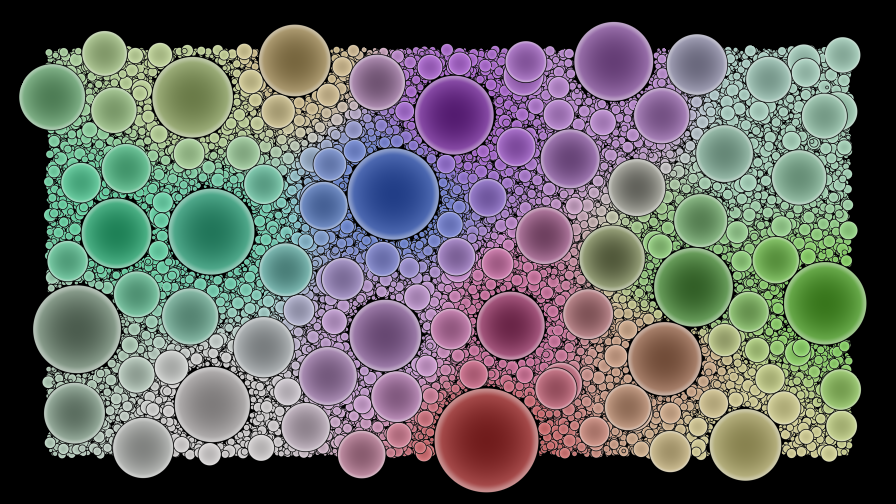
Write a Shadertoy shader that draws this pattern.

```glsl
// Packed glassy discs of many sizes, tinted by a drifting rainbow, on black.

// Largest discs: centre and radius, in hundredths of the canvas width.
const vec3 LARGE[16] = vec3[16](
    vec3(54.3, 7.1, 5.8), vec3(43.9, 34.6, 5.1), vec3(8.6, 19.5, 4.9), vec3(23.6, 30.4, 4.8),
    vec3(92.1, 22.4, 4.6), vec3(21.5, 45.4, 4.5), vec3(50.7, 43.4, 4.4), vec3(68.5, 49.4, 4.4),
    vec3(77.4, 24.2, 4.4), vec3(23.7, 11.1, 4.2), vec3(74.2, 16.2, 4.1), vec3(32.9, 49.5, 4.0),
    vec3(43.0, 18.8, 4.0), vec3(83.2, 6.6, 4.0), vec3(13.0, 30.2, 3.9), vec3(57.0, 19.9, 3.8));

// Core colours of those discs; all other tints are blended from them.
const vec3 CORE[16] = vec3[16](
    vec3(.40, .10, .10), vec3(.12, .22, .48), vec3(.27, .33, .28), vec3(.12, .42, .32),
    vec3(.20, .42, .10), vec3(.38, .44, .26), vec3(.30, .10, .40), vec3(.36, .22, .42),
    vec3(.18, .34, .14), vec3(.45, .44, .44), vec3(.40, .27, .20), vec3(.42, .36, .22),
    vec3(.36, .25, .40), vec3(.48, .46, .28), vec3(.10, .45, .30), vec3(.36, .12, .24));

vec3 hash(vec3 p) {
    p = fract(p * vec3(.1031, .1030, .0973));
    p += dot(p, p.yxz + 33.33);
    return fract((p.xxy + p.yxx) * p.zyx);
}

// Inverse-distance blend of the core colours, cooler at the upper right.
vec3 tintAt(vec2 c) {
    vec3 sum = vec3(0);
    float total = 0.;
    for (int i = 0; i < 16; i++) {
        vec2 v = c - LARGE[i].xy;
        float d2 = dot(v, v) + .1;
        float weight = 1. / (d2 * d2);
        sum += CORE[i] * weight;
        total += weight;
    }
    float cool = smoothstep(73., 82., c.x) * smoothstep(27., 36., c.y);
    return mix(sum / total, vec3(.32, .46, .40), cool * .85);
}

float cellSize(int level) {
    return 8. * pow(.76, float(level));
}

// One disc per turned grid cell, shrunk to clear the large discs.
vec3 cellDisc(vec2 p, int level) {
    float size = cellSize(level), angle = float(level) * 2.1 + .4;
    mat2 turn = mat2(cos(angle), sin(angle), -sin(angle), cos(angle));
    vec2 cell = floor(turn * p / size);
    vec3 h = hash(vec3(cell + 200., float(level) * 17. + 5.));
    float r = .25 + .21 * h.z;
    vec2 c = (cell + .5 + (h.xy - .5) * (1. - 2. * r)) * size * turn;
    r *= size;
    for (int i = 0; i < 16; i++)
        r = min(r, distance(c, LARGE[i].xy) - LARGE[i].z - .1);
    vec2 fromMiddle = abs(c - vec2(50.1, 28.1));
    bool outside = fromMiddle.x > 44.7 || fromMiddle.y > 22.6;
    return vec3(c, outside || r < .1 * size ? -1. : r);
}

// Shrinks a disc to clear the coarser levels.
float fitRadius(vec3 disc, int level) {
    float r = disc.z;
    for (int k = 0; k < level; k++)
        for (int i = 0; i < 4; i++) {
            vec2 corner = vec2(i & 1, i >> 1) - .5;
            vec3 other = cellDisc(disc.xy + corner * cellSize(k), k);
            if (other.z > 0.) r = min(r, distance(disc.xy, other.xy) - other.z - .08);
        }
    return r;
}

// Adds one disc with a dark core, pale rim and thin black gap, front to back.
void paint(vec2 p, vec3 disc, float aa, inout vec3 color, inout float open) {
    float d = distance(p, disc.xy);
    if (disc.z < .08 || d > disc.z + .08 + aa) return;
    vec3 core = tintAt(disc.xy);
    vec3 pale = mix(core / max(core.r, max(core.g, core.b)), vec3(1), .42) * .9;
    float small = 1. - smoothstep(.4, 4.4, disc.z);
    float t = clamp(d / disc.z, 0., 1.);
    vec3 shade = mix(mix(core * 1.1, pale, small * .65), pale, t * t * mix(.6, .9, small));
    shade = mix(shade, vec3(.9), .4 * smoothstep(.84, 1., t));
    color += open * shade * (1. - smoothstep(-aa, aa, d - disc.z));
    open *= smoothstep(-aa, aa, d - disc.z - .08);
}

void mainImage(out vec4 fragColor, in vec2 fragCoord) {
    vec2 p = fragCoord / iResolution.x * 100.;
    float aa = 70. / iResolution.x;
    vec3 color = vec3(0);
    float open = 1.;

    for (int i = 0; i < 16; i++) paint(p, LARGE[i], aa, color, open);

    // Finer and finer discs fill what is still uncovered.
    for (int level = 0; level < 11; level++) {
        if (open < .01) break;
        vec3 disc = cellDisc(p, level);
        if (distance(p, disc.xy) > disc.z + .08 + aa) continue;
        if (level < 6) disc.z = fitRadius(disc, level);
        paint(p, disc, aa, color, open);
    }
    fragColor = vec4(color, 1);
}
```
